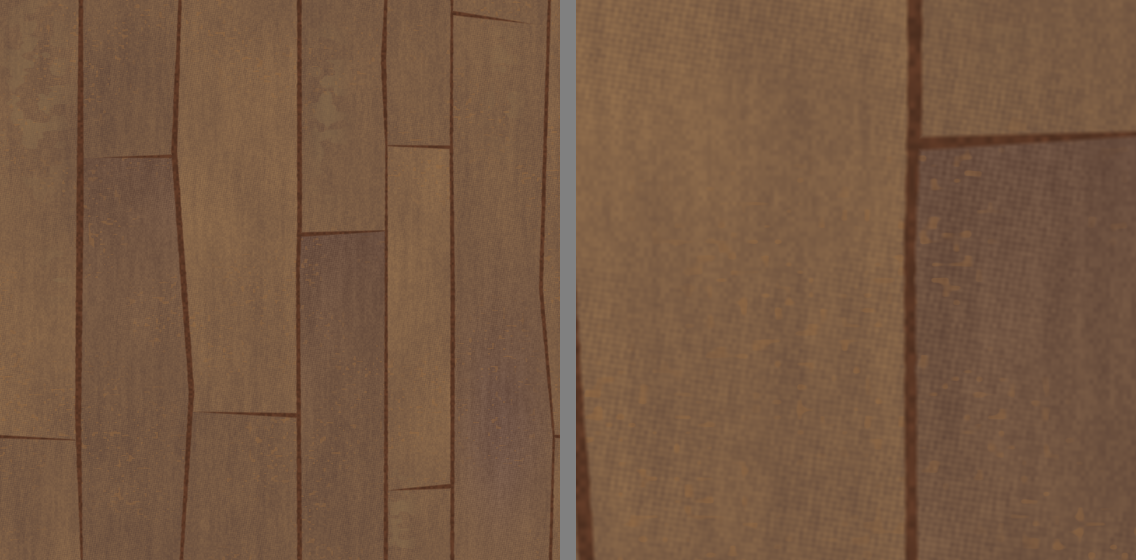
Left: the whole. Right: its middle third, enlarged.
Write a three.js fragment shader that draws this texture.

```glsl
varying vec2 vUv;

struct Plank {
  float column;
  float left;
  float right;
  float piece;
  float tone;
  float plum;
  float gap;
};

const float SOFT = 0.0019;

float hash(vec2 p) {
  vec3 q = fract(p.xyx * 0.1031);
  q += dot(q, q.yzx + 33.33);
  return fract((q.x + q.y) * q.z);
}

float noise(vec2 p) {
  vec2 cell = floor(p);
  vec2 f = fract(p);
  f = f * f * (3.0 - 2.0 * f);
  float low = mix(hash(cell), hash(cell + vec2(1.0, 0.0)), f.x);
  float high = mix(hash(cell + vec2(0.0, 1.0)), hash(cell + 1.0), f.x);
  return mix(low, high, f.y);
}

float fbm(vec2 p) {
  float sum = 0.0;
  float weight = 0.53;
  for (int i = 0; i < 4; i++) {
    sum += weight * noise(p);
    p = p * 2.03 + 17.0;
    weight *= 0.5;
  }
  return sum;
}

// Values at the top, two knees and the bottom, joined by straight runs
float polyline(float y, vec2 knees, vec4 values) {
  float v = mix(values.w, values.z, clamp(y / knees.y, 0.0, 1.0));
  v = mix(v, values.y, clamp((y - knees.y) / (knees.x - knees.y), 0.0, 1.0));
  return mix(v, values.x, clamp((y - knees.x) / (1.0 - knees.x), 0.0, 1.0));
}

float line(float dist, float halfWidth) {
  return 1.0 - smoothstep(-SOFT, SOFT, abs(dist) - halfWidth);
}

float stain(vec2 p, vec2 center, vec2 radius) {
  vec2 d = (p - center) / radius;
  return exp(-dot(d, d));
}

// Bent vertical gap; tone belongs to the plank on its right
void addSeam(inout Plank k, vec2 p, vec2 knees, vec4 xs, vec4 halfWidths, float tone) {
  float x = polyline(p.y, knees, xs);
  float rough = 0.0012 * (noise(p * vec2(90.0, 150.0)) - 0.65);
  k.gap = max(k.gap, line(p.x - x, polyline(p.y, knees, halfWidths) + rough));
  if (p.x < x) {
    k.right = min(k.right, x);
  } else {
    k.left = x;
    k.column += 1.0;
    k.tone = tone;
  }
}

// Tapered cross gap; heights and half widths run from left to right
void addJoint(inout Plank k, vec2 p, float column, vec2 heights, vec2 halfWidths, float toneShift, float plum) {
  if (abs(mod(k.column, 6.0) - column) > 0.5) return;
  float t = clamp((p.x - k.left) / (k.right - k.left), 0.0, 1.0);
  float depth = mix(heights.x, heights.y, t) - p.y;
  float below = step(0.0, depth);
  float halfWidth = mix(halfWidths.x, halfWidths.y, t);
  k.gap = max(k.gap, line(depth, halfWidth) * smoothstep(-0.0003, 0.0015, halfWidth));
  k.piece += below;
  k.tone += below * toneShift;
  k.plum += below * plum * exp(-max(depth, 0.0) * 5.5);
}

// Fine diagonal cloth, broken up by patches
float weave(vec2 p) {
  float threads = sin(dot(p, vec2(900.0, 760.0))) * sin(dot(p, vec2(-620.0, 1040.0)));
  return threads * smoothstep(0.3, 0.7, fbm(p * 9.0));
}

float woodGrain(vec2 p) {
  float broad = noise(p * vec2(75.0, 4.5)) - 0.5;
  float fine = noise(p * vec2(210.0, 22.0)) - 0.5;
  float mottle = noise(p * vec2(150.0, 95.0)) - 0.5;
  float speck = noise(p * vec2(400.0, 330.0)) - 0.5;
  return 0.18 * broad + 0.22 * fine + 0.16 * mottle + 0.36 * speck;
}

// Short, flat brush marks
float dabs(vec2 p) {
  float marks = noise(p * vec2(38.0, 62.0)) * 0.7 + noise(p * vec2(95.0, 130.0)) * 0.3;
  return smoothstep(0.48, 0.58, marks);
}

void main() {
  vec2 p = vUv;
  Plank k = Plank(0.0, -0.015, 1.14, 0.0, 0.0, 0.0, 0.0);

  // Six columns
  addSeam(k, p, vec2(0.64, 0.25), vec4(0.1445, 0.143, 0.1395, 0.146), vec4(0.004, 0.0065, 0.0055, 0.002), -0.12);
  addSeam(k, p, vec2(0.73, 0.30), vec4(0.3215, 0.311, 0.342, 0.324), vec4(0.003, 0.0055, 0.005, 0.003), 0.17);
  addSeam(k, p, vec2(0.60, 0.52), vec4(0.5345, 0.535, 0.532, 0.535), vec4(0.0042, 0.0045, 0.0035, 0.0045), -0.06);
  addSeam(k, p, vec2(0.89, 0.74), vec4(0.689, 0.685, 0.69, 0.689), vec4(0.003, 0.005, 0.0022, 0.004), 0.0);
  addSeam(k, p, vec2(0.73, 0.48), vec4(0.807, 0.806, 0.8085, 0.8075), vec4(0.0025, 0.003, 0.0042, 0.0035), -0.02);
  addSeam(k, p, vec2(0.485, 0.22), vec4(0.981, 0.966, 0.989, 0.983), vec4(0.003, 0.0038, 0.0022, 0.003), 0.0);

  // Board ends
  addJoint(k, p, 0.0, vec2(0.221, 0.214), vec2(0.003, 0.0008), 0.02, 0.0);
  addJoint(k, p, 1.0, vec2(0.718, 0.721), vec2(-0.0005, 0.0032), 0.04, 0.6);
  addJoint(k, p, 2.0, vec2(0.265, 0.258), vec2(0.0002, 0.0042), -0.23, 0.0);
  addJoint(k, p, 3.0, vec2(0.581, 0.588), vec2(0.004, 0.001), 0.02, 0.9);
  addJoint(k, p, 4.0, vec2(0.74, 0.737), vec2(0.001, 0.0032), 0.19, 0.0);
  addJoint(k, p, 4.0, vec2(0.124, 0.132), vec2(0.0004, 0.0042), -0.17, 0.0);
  addJoint(k, p, 5.0, vec2(0.977, 0.953), vec2(0.004, -0.0005), 0.02, 0.0);

  vec3 umber = vec3(0.415, 0.31, 0.24);
  vec3 honey = vec3(0.55, 0.417, 0.292);
  vec3 plumBrown = vec3(0.39, 0.288, 0.25);
  vec3 khaki = vec3(0.53, 0.43, 0.305);
  vec3 amber = vec3(0.6, 0.42, 0.25);
  vec3 gapBrown = vec3(0.345, 0.21, 0.14);

  // Worn wood, shifted for each board
  float column = mod(k.column, 6.0);
  vec2 q = p + vec2(column * 3.7, k.piece * 5.3);
  float cloud = fbm(q * vec2(8.0, 5.0)) - 0.5;
  float tone = 0.43 + k.tone + 0.72 * cloud + woodGrain(q) + 0.15 * weave(p);
  vec3 color = mix(umber, honey, clamp(tone, -0.25, 1.2));

  // Plum shade
  float lastColumn = step(4.5, column);
  float shade = k.plum + 0.75 * lastColumn * stain(p, vec2(0.9, 0.27), vec2(0.09, 0.2));
  color = mix(color, plumBrown + 0.12 * (tone - 0.4), clamp(shade * (0.8 + cloud), 0.0, 0.8));

  // Pale brush marks and amber flecks
  float worn = stain(p, vec2(0.06, 0.83), vec2(0.06, 0.17))
    + stain(p, vec2(0.585, 0.81), vec2(0.03, 0.13))
    + stain(p, vec2(0.715, 0.07), vec2(0.025, 0.09))
    + stain(p, vec2(0.1, 0.51), vec2(0.02, 0.04))
    + 0.7 * stain(p, vec2(0.9, 0.84), vec2(0.03, 0.1));
  color = mix(color, khaki, 0.5 * clamp(worn, 0.0, 1.0) * dabs(q));
  float fleck = smoothstep(0.74, 0.92, noise(q * vec2(150.0, 220.0))) * smoothstep(0.42, 0.66, fbm(q * 8.0));
  color = mix(color, amber, 0.4 * fleck);

  // Dark gaps
  vec3 gapColor = gapBrown * (0.86 + 0.28 * noise(p * 240.0));
  gl_FragColor = vec4(mix(color, gapColor, k.gap), 1.0);
}
```
